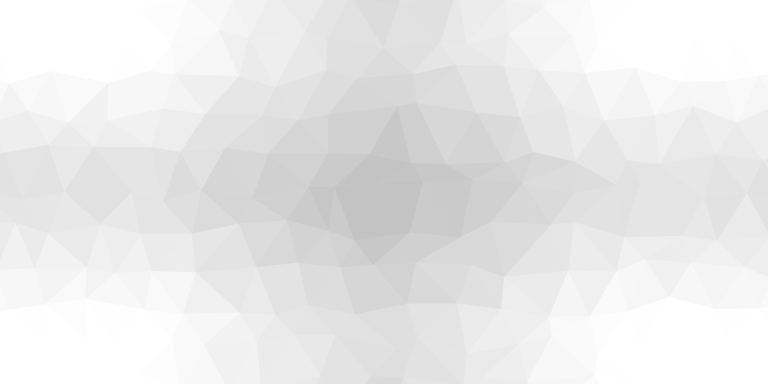
Reproduce this background procedurally as a Shadertoy shader.

```glsl
#define CENTRE vec2(1.0, 0.502)
#define CELL vec2(0.115, 0.1)
#define JITTER 0.6
#define BAND_REACH vec2(0.6, 0.34)
#define BAND_DEPTH vec2(0.14, 0.122)
#define FACET_CONTRAST 0.022

vec2 hash2(vec2 p) {
    vec3 q = fract(p.xyx * vec3(0.1031, 0.1030, 0.0973));
    q += dot(q, q.yzx + 33.33);
    return fract((q.xx + q.yz) * q.zy);
}

float cross2(vec2 a, vec2 b) {
    return a.x * b.y - a.y * b.x;
}

// Mesh corner: staggered rows, each corner shifted at random
vec2 meshPoint(vec2 id) {
    vec2 shift = (hash2(id + 57.0) - 0.5) * JITTER;
    shift.x += 0.5 * mod(id.y, 2.0);
    return CENTRE + (id + shift) * CELL;
}

// Distance to the line ab, positive on the inner side
float edgeDistance(vec2 p, vec2 a, vec2 b, float side) {
    return side * cross2(b - a, p - a) / length(b - a);
}

// Two crossing grey bands, darkest where they meet
float shade(vec2 p) {
    vec2 band = max(1.0 - abs(p - CENTRE) / BAND_REACH, 0.0);
    float depth = dot(band, BAND_DEPTH);
    float grain = hash2(floor(p * 900.0)).x - 0.5;
    return 1.0 - depth - grain * FACET_CONTRAST * smoothstep(0.0, 0.05, depth);
}

// Facet grey times coverage, and coverage
vec2 facet(vec2 p, vec2 a, vec2 b, vec2 c) {
    float side = sign(cross2(b - a, c - a));
    float inside = min(edgeDistance(p, a, b, side),
                   min(edgeDistance(p, b, c, side), edgeDistance(p, c, a, side)));
    float cover = clamp(inside * iResolution.y + 0.5, 0.0, 1.0);
    return vec2(shade((a + b + c) / 3.0), 1.0) * cover;
}

void mainImage(out vec4 fragColor, in vec2 fragCoord) {
    vec2 p = fragCoord / iResolution.y;
    p.x += 1.0 - 0.5 * iResolution.x / iResolution.y;
    vec2 home = floor((p - CENTRE) / CELL);
    vec2 total = vec2(0.0);

    // Split each nearby quad along its shorter diagonal
    for (int j = -1; j <= 1; j++) {
        for (int i = -2; i <= 1; i++) {
            vec2 id = home + vec2(i, j);
            vec2 a = meshPoint(id);
            vec2 b = meshPoint(id + vec2(1.0, 0.0));
            vec2 c = meshPoint(id + vec2(1.0, 1.0));
            vec2 d = meshPoint(id + vec2(0.0, 1.0));
            if (distance(a, c) < distance(b, d)) {
                total += facet(p, a, b, c) + facet(p, a, c, d);
            } else {
                total += facet(p, a, b, d) + facet(p, b, c, d);
            }
        }
    }

    float grey = total.y > 0.001 ? total.x / total.y : shade(p);
    fragColor = vec4(vec3(clamp(grey, 0.0, 1.0)), 1.0);
}
```
